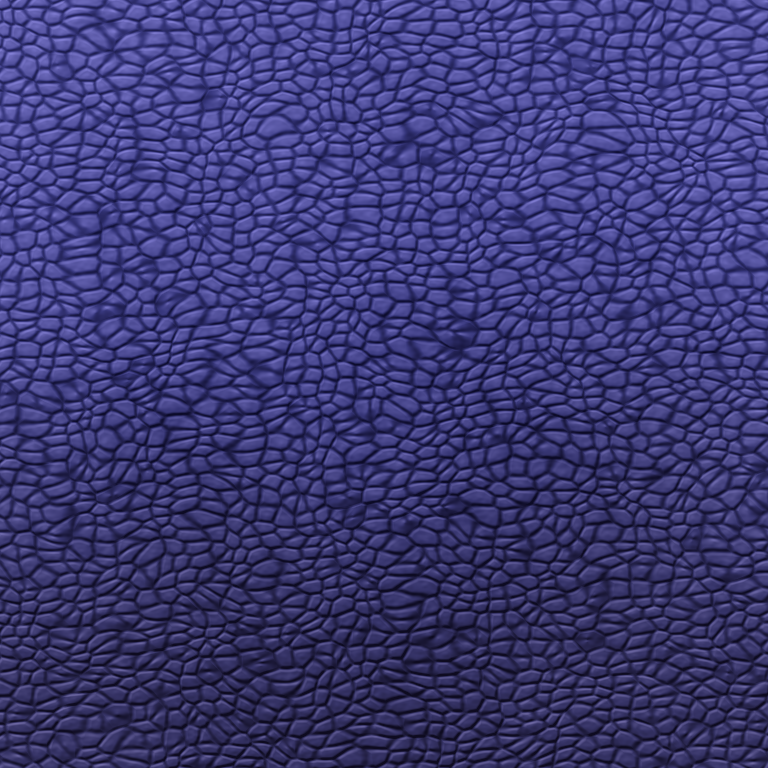
Reproduce this texture procedurally as a Shadertoy shader.

```glsl
// Blue pebbled leather: a warped cellular height field forms flattened grains,
// which are lit from above by a slope along the light direction. Tone is mapped
// through two colour ramps, vivid blue at the top and muted violet at the bottom.

const vec2  GRAINS         = vec2(39.0, 58.0);   // grains across and up the canvas
const float JITTER         = 0.82;               // irregularity of grain centres
const float ROW_TILT       = 2.5;                // rows climb to the right
const float WARP           = 1.5;                // bending of the rows, in grains
const float CREASE_WIDTH   = 0.42;
const vec2  WRINKLE_SCALE  = vec2(105.0, 150.0);
const float WRINKLE_DEPTH  = 0.17;
const vec2  LIGHT_STEP     = vec2(-0.0007, 0.0016);
const float SLOPE_GAIN     = 0.66;
const float CAVITY_GAIN    = 0.62;

const vec3 BLUE_SHADOW   = vec3(0.07, 0.07, 0.23);
const vec3 BLUE_MID      = vec3(0.22, 0.22, 0.50);
const vec3 BLUE_LIGHT    = vec3(0.42, 0.41, 0.73);
const vec3 VIOLET_SHADOW = vec3(0.08, 0.07, 0.17);
const vec3 VIOLET_MID    = vec3(0.21, 0.20, 0.40);
const vec3 VIOLET_LIGHT  = vec3(0.40, 0.38, 0.61);

vec2 hash2(vec2 p) {
    vec3 q = fract(p.xyx * vec3(0.1031, 0.1030, 0.0973));
    q += dot(q, q.yzx + 33.33);
    return fract((q.xx + q.yz) * q.zy);
}

float cornerGradient(vec2 cell, vec2 offset) {
    return dot(hash2(cell) * 2.0 - 1.0, offset);
}

float gradientNoise(vec2 p) {
    vec2 i = floor(p), f = fract(p);
    vec2 u = f * f * f * (f * (f * 6.0 - 15.0) + 10.0);
    vec2 e = vec2(1.0, 0.0);
    float low  = mix(cornerGradient(i, f), cornerGradient(i + e, f - e), u.x);
    float high = mix(cornerGradient(i + e.yx, f - e.yx),
                     cornerGradient(i + e.xx, f - e.xx), u.x);
    return mix(low, high, u.y);
}

// Bends the canvas into grain space, so the rows undulate.
vec2 grainSpace(vec2 uv) {
    vec2 bend = vec2(gradientNoise(uv * 7.0 + 11.0), gradientNoise(uv * 6.0 + 37.0));
    bend += 0.5 * vec2(gradientNoise(uv * 19.0 + 53.0), gradientNoise(uv * 17.0 + 71.0));
    return uv * GRAINS - vec2(0.0, ROW_TILT * uv.x) + WARP * bend + 40.0;
}

// Height of the leather: domed grains, creases between them, fine wrinkles.
float leatherHeight(vec2 uv) {
    vec2 p = grainSpace(uv);
    vec2 cell = floor(p);
    float nearest = 8.0, second = 8.0;
    for (int y = -1; y <= 1; y++) {
        for (int x = -1; x <= 1; x++) {
            vec2 c = cell + vec2(x, y);
            float d = length(c + 0.5 + JITTER * (hash2(c) - 0.5) - p);
            second = min(second, max(nearest, d));
            nearest = min(nearest, d);
        }
    }
    float plateau = smoothstep(0.0, CREASE_WIDTH, second - nearest);
    float dome = 1.0 - nearest;
    float wrinkle = gradientNoise(uv * WRINKLE_SCALE + 90.0);
    return 0.6 * plateau + 0.4 * dome + WRINKLE_DEPTH * wrinkle;
}

vec3 ramp(vec3 shadow, vec3 mid, vec3 light, float tone) {
    return tone < 0.5 ? mix(shadow, mid, tone * 2.0) : mix(mid, light, tone * 2.0 - 1.0);
}

void mainImage(out vec4 fragColor, in vec2 fragCoord) {
    vec2 uv = fragCoord / iResolution.xy;

    // Relief: faces turned to the light brighten, creases darken
    float height = leatherHeight(uv);
    float slope = leatherHeight(uv - LIGHT_STEP) - leatherHeight(uv + LIGHT_STEP);
    float low = 1.0 - smoothstep(0.02, 0.45, uv.y);
    float relief = slope * SLOPE_GAIN * (1.0 + 0.25 * low)
                 + (height - 0.63) * CAVITY_GAIN * (1.0 - 0.45 * low);

    // Broad light: bright top and sides, dim lower middle
    float side = abs(uv.x - 0.52) * 2.0;
    float broad = mix(-0.11, 0.17, smoothstep(0.1, 1.0, uv.y))
                + 0.09 * side * side
                + 0.10 * gradientNoise(uv * 4.0 + 5.0)
                + 0.10 * gradientNoise(uv * GRAINS * 0.7 + 23.0);
    float tone = clamp(0.48 + relief + broad, -0.1, 1.25);

    // Colour: the violet share grows towards the bottom
    float violet = 1.0 - smoothstep(0.05, 0.75, uv.y + 0.15 * gradientNoise(uv * 3.0));
    vec3 colour = mix(ramp(BLUE_SHADOW, BLUE_MID, BLUE_LIGHT, tone),
                      ramp(VIOLET_SHADOW, VIOLET_MID, VIOLET_LIGHT, tone), violet);
    fragColor = vec4(clamp(colour, 0.0, 1.0), 1.0);
}
```
